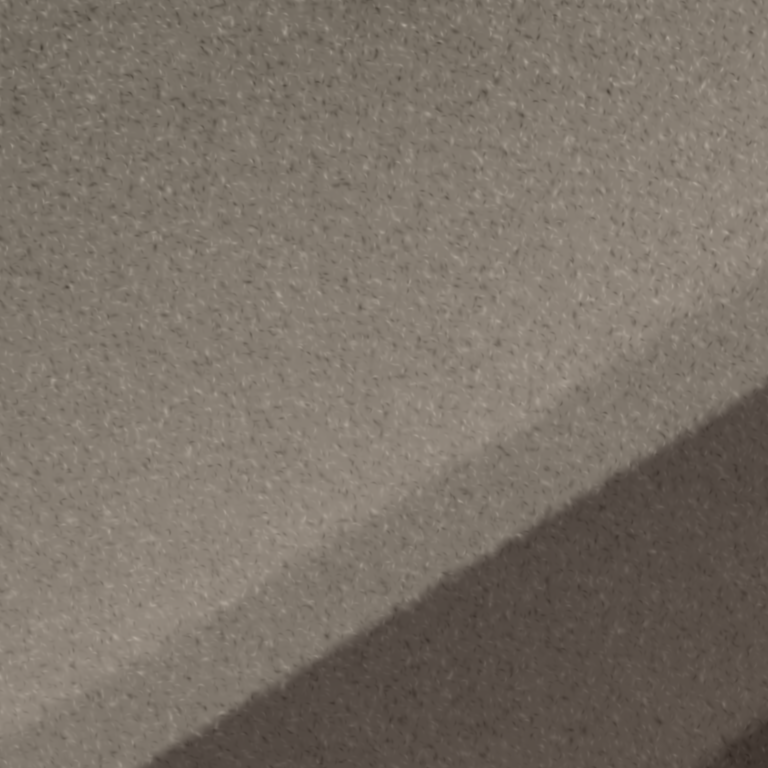
Reproduce this texture procedurally as a Shadertoy shader.

```glsl
const vec3 LIT_NEAR = vec3(0.568, 0.530, 0.488);
const vec3 LIT_FAR = vec3(0.455, 0.427, 0.386);
const vec3 HALF_SHADE = vec3(0.500, 0.466, 0.426);
const vec3 SHADE_DEEP = vec3(0.325, 0.288, 0.262);
const vec3 SHADE_SOFT = vec3(0.365, 0.325, 0.294);
const vec3 CORNER_SHADE = vec3(0.262, 0.224, 0.200);

const float BROAD_CELLS = 46.0;
const float COARSE_CELLS = 76.0;
const float FINE_CELLS = 122.0;
const float BROAD_STRENGTH = 0.016;
const float COARSE_STRENGTH = 0.088;
const float FINE_STRENGTH = 0.086;
const float MOTTLE_STRENGTH = 0.008;
const float SHADE_CONTRAST = 0.62;
const float EDGE_WOBBLE = 0.005;
const float SOFT_EDGE = 0.022;
const float HARD_EDGE = 0.014;

vec3 hash3(vec2 cell) {
    vec3 q = fract(vec3(cell.xyx) * vec3(0.1031, 0.1030, 0.0973));
    q += dot(q, q.yxz + 33.33);
    return fract((q.xxy + q.yzz) * q.zyx);
}

// Cellular field of short fibres, signed: bright above zero, dark below
float fibres(vec2 p, float lean) {
    vec2 cell = floor(p);
    float sum = 0.0;
    for (int j = -1; j <= 1; j++) {
        for (int i = -1; i <= 1; i++) {
            vec2 id = cell + vec2(i, j);
            vec3 shape = hash3(id);
            vec3 tone = hash3(id + 57.0);
            vec2 offset = p - id - shape.xy;
            float angle = lean + (shape.z - 0.5) * 2.0;
            vec2 along = vec2(cos(angle), sin(angle));
            float u = dot(offset, along);
            float v = dot(offset, vec2(-along.y, along.x));
            v += (tone.y - 0.5) * u * u;
            float body = exp(-u * u * 5.5 - v * v * mix(15.0, 30.0, tone.y));
            float signedTone = tone.x * 2.0 - 1.0;
            sum += body * signedTone * (0.6 + 0.7 * tone.z * tone.z);
        }
    }
    return sum;
}

// Broad uneven tone from layered, rotated sines
float mottle(vec2 p) {
    float sum = 0.0;
    float weight = 0.5;
    p *= 13.0;
    for (int i = 0; i < 4; i++) {
        sum += weight * sin(p.x + 1.7 * sin(p.y * 0.8)) * cos(p.y + sin(p.x * 0.6));
        p = mat2(1.3, 1.1, -1.1, 1.3) * p + 2.7;
        weight *= 0.75;
    }
    return sum;
}

float above(float height, float softness) {
    return smoothstep(-softness, softness, height);
}

void mainImage(out vec4 fragColor, in vec2 fragCoord) {
    vec2 uv = fragCoord / iResolution.xy;

    // Matted fibre grain, leaning steeper toward the right
    float lean = mix(-0.65, -1.25, uv.x);
    float broad = fibres(uv * BROAD_CELLS + 91.0, lean);
    float coarse = fibres(uv * COARSE_CELLS, lean);
    float fine = fibres(uv * FINE_CELLS + 211.0, lean);
    float patches = mottle(uv);

    // Heights over the three diagonal shadow lines
    float wobble = EDGE_WOBBLE * (broad + 0.6 * coarse + 0.5 * patches);
    float overHalf = uv.y - (0.040 + 0.57 * uv.x + 0.045 * uv.x * uv.x) + 1.6 * wobble;
    float overDeep = uv.y - (0.615 * uv.x - 0.112) + wobble;
    float overCorner = uv.y - (0.76 * uv.x - 0.690) + wobble;

    // Light falls off away from the first line
    float falloff = clamp(overHalf / 0.88, 0.0, 1.0);
    vec3 lit = mix(LIT_NEAR, LIT_FAR, falloff * (1.1 - 0.1 * falloff));
    float topDip = exp(-pow((uv.x - 0.55) / 0.22, 2.0)) * smoothstep(0.72, 1.0, uv.y);
    lit -= 0.018 * topDip;

    // Shadow lightens with depth, then sinks again in the corner
    vec3 shade = mix(SHADE_DEEP, SHADE_SOFT, smoothstep(0.0, 0.42, -overDeep));
    shade = mix(CORNER_SHADE, shade, above(overCorner, SOFT_EDGE));

    vec3 color = mix(HALF_SHADE, lit, above(overHalf, SOFT_EDGE));
    float outsideDeep = above(overDeep, HARD_EDGE);
    color = mix(shade, color, outsideDeep);

    // Grain is strongest in the upper light
    float contrast = mix(SHADE_CONTRAST, 0.78 + 0.38 * uv.y, outsideDeep);
    float grain = BROAD_STRENGTH * broad + COARSE_STRENGTH * coarse + FINE_STRENGTH * fine;
    color += contrast * grain * vec3(1.0, 0.99, 0.97);
    color += MOTTLE_STRENGTH * patches * vec3(1.0, 0.97, 0.93);

    fragColor = vec4(clamp(color, 0.0, 1.0), 1.0);
}
```
